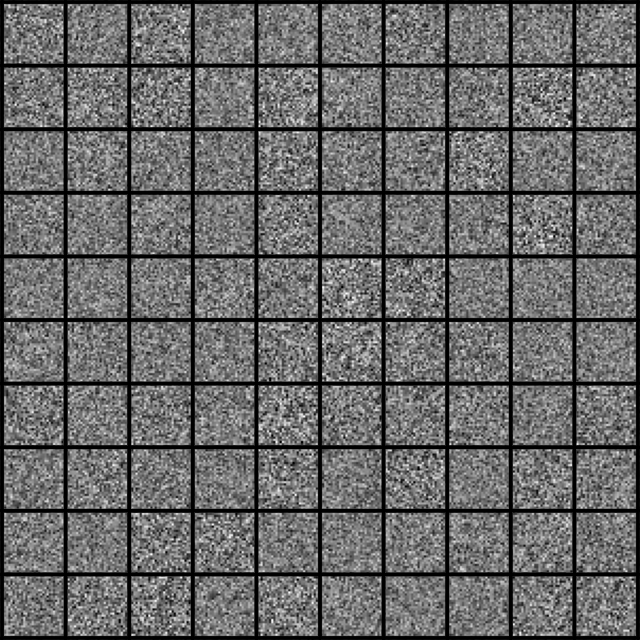
This pattern is drawn by a Shadertoy shader. Its source:

```glsl
// Ten by ten grid of grey grain tiles separated by thin black lines.

const float TILES = 10.0;           // repeats across and down
const float LINE_WIDTH = 0.0063;    // in canvas widths
const float EDGE_SOFTNESS = 0.0024; // width of the line's blurred edge
const float GRAINS = 28.0;          // grains along a tile side
const float MEAN_GREY = 0.475;
const float MIN_CONTRAST = 0.145;   // grain deviation in the calmest tile
const float MAX_CONTRAST = 0.215;   // grain deviation in the harshest tile
const vec3 LINE_COLOR = vec3(0.0);

// Integer mixing keeps fine grain free of visible streaks.
uint mixBits(uint n) {
    n = (n ^ (n >> 16)) * 0x7feb352dU;
    n = (n ^ (n >> 15)) * 0x846ca68bU;
    return n ^ (n >> 16);
}

uint hashCell(vec2 cell) {
    uvec2 c = uvec2(cell);
    return mixBits(c.x + mixBits(c.y + 17U));
}

float unitFloat(uint n) {
    return float(n >> 8) / 16777216.0;
}

// Sum of three uniforms: near-normal, zero mean, unit deviation.
float grainValue(vec2 cell) {
    uint a = hashCell(cell);
    uint b = mixBits(a + 1U);
    uint c = mixBits(b + 2U);
    return 2.0 * (unitFloat(a) + unitFloat(b) + unitFloat(c) - 1.5);
}

// Smoothly interpolated grain; cell coordinates must be non-negative.
float grainNoise(vec2 position) {
    vec2 cell = floor(position);
    vec2 blend = smoothstep(0.0, 1.0, position - cell);
    float low = mix(grainValue(cell), grainValue(cell + vec2(1.0, 0.0)), blend.x);
    float high = mix(grainValue(cell + vec2(0.0, 1.0)), grainValue(cell + 1.0), blend.x);
    return mix(low, high, blend.y);
}

void mainImage(out vec4 fragColor, in vec2 fragCoord) {
    vec2 uv = fragCoord / iResolution.xy;
    float pixel = 1.0 / min(iResolution.x, iResolution.y);

    // Tile layout, with a full line along every canvas edge
    float pitch = (1.0 - LINE_WIDTH) / TILES;
    vec2 grid = (uv - 0.5 * LINE_WIDTH) / pitch;
    vec2 tile = clamp(floor(grid), 0.0, TILES - 1.0);
    vec2 local = (grid - tile) * pitch - 0.5 * LINE_WIDTH;

    // Independent grain and contrast for each tile
    vec2 grainPosition = local * GRAINS / (pitch - LINE_WIDTH);
    float grain = grainNoise(tile * (GRAINS + 8.0) + grainPosition + 3.5);
    float variation = unitFloat(hashCell(tile + 1000.0));
    float contrast = mix(MIN_CONTRAST, MAX_CONTRAST, variation * variation);
    vec3 color = vec3(clamp(MEAN_GREY + contrast * grain, 0.0, 1.0));

    // Separating lines
    vec2 lineDistance = abs(grid - round(grid)) * pitch;
    float edge = min(lineDistance.x, lineDistance.y) - 0.5 * LINE_WIDTH;
    float halfBlur = 0.5 * max(EDGE_SOFTNESS, pixel);
    color = mix(LINE_COLOR, color, smoothstep(-halfBlur, halfBlur, edge));

    fragColor = vec4(color, 1.0);
}
```
